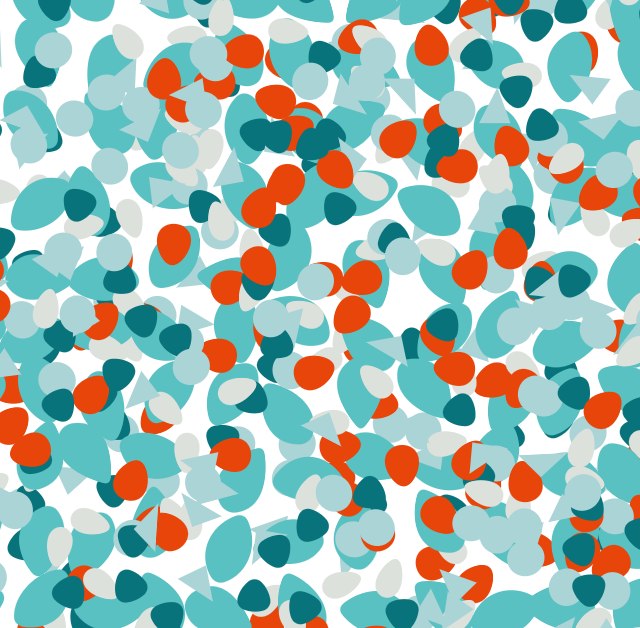
This pattern is drawn by a Shadertoy shader. Its source:

```glsl
#define CELL 0.107
#define JITTER 0.7
#define LEAF_JITTER 0.42
#define UNDER_SHARE 0.27
#define TOP_SHARE 0.30
#define LEAF_SIZE vec2(0.060, 0.035)
#define ORANGE_SIZE vec2(0.033, 0.0265)
#define GREY_SIZE vec2(0.032, 0.0195)
#define DISC_SIZE vec2(0.030, 0.0285)

const int DISC = 0, ORANGE_EGG = 1, PEBBLE = 2, GREY_EGG = 3, SHARD = 4, LEAF = 5;

const vec3 WHITE = vec3(1.0);
const vec3 PALE_BLUE = vec3(0.67, 0.83, 0.84);
const vec3 ORANGE = vec3(0.91, 0.27, 0.04);
const vec3 DEEP_TEAL = vec3(0.03, 0.45, 0.48);
const vec3 WARM_GREY = vec3(0.867, 0.882, 0.86);
const vec3 TEAL = vec3(0.35, 0.755, 0.76);

vec3 hash3(vec3 p) {
    p = fract(p * vec3(0.1031, 0.1030, 0.0973));
    p += dot(p, p.yxz + 33.33);
    return fract((p.xxy + p.yxx) * p.zyx);
}

float smoothMax(float a, float b, float k) {
    float h = max(k - abs(a - b), 0.0) / k;
    return max(a, b) + 0.25 * h * h * k;
}

// Ellipse narrowed towards +x by taper
float eggDistance(vec2 p, vec2 size, float taper) {
    p.y /= 1.0 - taper * clamp(p.x / size.x, -1.2, 1.2);
    float k = length(p / size);
    return k * (k - 1.0) / max(length(p / (size * size)), 1e-4);
}

// Two crossing arcs, bent and tapered
float leafDistance(vec2 p, float bend, float taper) {
    float along = clamp(p.x / LEAF_SIZE.x, -1.2, 1.2);
    p.y = (p.y + bend * (along * along - 0.4)) / (1.0 - taper * along);
    float radius = dot(LEAF_SIZE, LEAF_SIZE) / (2.0 * LEAF_SIZE.y);
    vec2 offset = vec2(0.0, radius - LEAF_SIZE.y);
    return smoothMax(length(p - offset), length(p + offset), 0.012) - radius;
}

// Soft triangle from three overlapping discs
float pebbleDistance(vec2 p) {
    float a = length(p - vec2(0.028, 0.0));
    float b = length(p - vec2(-0.014, 0.02425));
    float c = length(p - vec2(-0.014, -0.02425));
    return smoothMax(smoothMax(a, b, 0.012), c, 0.012) - 0.0515;
}

// Sharp, skewed triangle
float shardDistance(vec2 p, float skew) {
    p.x += skew * p.y;
    float sides = dot(vec2(abs(p.x), p.y - 0.037), normalize(vec2(0.057, 0.025)));
    return max(-p.y - 0.02, sides);
}

float shapeDistance(vec2 p, int kind, vec3 rnd) {
    if (kind == DISC) return eggDistance(p, DISC_SIZE, 0.0);
    if (kind == ORANGE_EGG) return eggDistance(p, ORANGE_SIZE, 0.22);
    if (kind == PEBBLE) return pebbleDistance(p);
    if (kind == GREY_EGG) return eggDistance(p, GREY_SIZE, 0.25);
    if (kind == SHARD) return shardDistance(p, rnd.y - 0.5);
    return leafDistance(p, 0.014 * (rnd.y - 0.5), 0.4 * rnd.z);
}

vec3 shapeColor(int kind) {
    if (kind == DISC || kind == SHARD) return PALE_BLUE;
    if (kind == ORANGE_EGG) return ORANGE;
    if (kind == PEBBLE) return DEEP_TEAL;
    if (kind == GREY_EGG) return WARM_GREY;
    return TEAL;
}

// Paint one kind of shape on a jittered grid
vec3 scatter(vec3 base, vec2 p, int kind, float share, float seed) {
    float jitter = kind == LEAF ? LEAF_JITTER : JITTER;
    vec2 grid = p / CELL + 8.0 + hash3(vec3(seed, 3.0, 7.0)).xy;
    vec2 home = floor(grid);
    float d = 1.0;
    for (int y = -1; y <= 1; y++)
    for (int x = -1; x <= 1; x++) {
        vec2 cell = home + vec2(x, y);
        vec3 place = hash3(vec3(cell, seed * 17.0 + 5.0));
        if (place.z > share) continue;
        vec3 form = hash3(vec3(cell, seed * 17.0 + 11.0));
        vec2 q = (grid - cell - 0.5 - jitter * (place.xy - 0.5)) * CELL;
        float angle = 6.2832 * form.x;
        float c = cos(angle), s = sin(angle);
        d = min(d, shapeDistance(mat2(c, -s, s, c) * q, kind, form));
    }
    float coverage = clamp(0.5 - d * iResolution.y, 0.0, 1.0);
    return mix(base, shapeColor(kind), coverage);
}

void mainImage(out vec4 fragColor, in vec2 fragCoord) {
    vec2 p = fragCoord / iResolution.y;
    vec3 color = WHITE;

    // Sparse shapes below the leaves, then two mixed rounds above
    for (int level = 0; level < 3; level++) {
        float share = level == 0 ? UNDER_SHARE : TOP_SHARE;
        for (int i = 0; i < 5; i++) {
            int kind = (4 + i * (level + 1) + level * 2) % 5;
            color = scatter(color, p, kind, share, float(level * 6 + i + 1));
        }
        if (level == 0) color = scatter(color, p, LEAF, 1.0, 6.0);
    }
    fragColor = vec4(color, 1.0);
}
```
